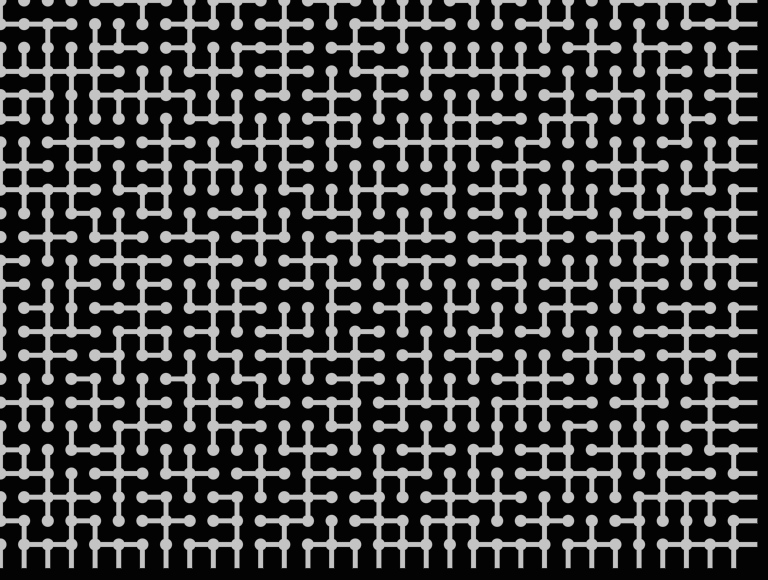
Write a Shadertoy shader that draws this pattern.

```glsl
const vec2 GRID = vec2(32.0, 24.0);

bool inside(vec2 node) {
    return all(lessThan(node, GRID));
}

// Random rank of a node; nodes past the right and bottom rims are never favoured
float height(vec2 node) {
    if (!inside(node)) return -1.0;
    return fract(sin(dot(node, vec2(127.1, 311.7)) + 4.7) * 43758.55);
}

vec2 quarterTurn(vec2 v) {
    return vec2(-v.y, v.x);
}

// A node reaches for its highest neighbour; a local peak reaches for two
bool reaches(vec2 node, vec2 dir) {
    if (!inside(node)) return false;
    if (!inside(node + dir)) return true;
    float target = height(node + dir);
    float best = -1.0;
    int higher = 0;
    vec2 side = vec2(1.0, 0.0);
    for (int k = 0; k < 4; k++) {
        float h = height(node + side);
        best = max(best, h);
        if (h > target) higher++;
        side = quarterTurn(side);
    }
    return higher < (height(node) > best ? 2 : 1);
}

bool linked(vec2 node, vec2 dir) {
    return reaches(node, dir) || reaches(node + dir, -dir);
}

void mainImage(out vec4 fragColor, in vec2 fragCoord) {
    // Grid space: one unit per node, rows counted from the top
    float scale = 32.47 / iResolution.x;
    vec2 p = vec2(fragCoord.x, iResolution.y - fragCoord.y) * scale - 0.02;
    vec2 node = floor(p + 0.5);
    vec2 q = p - node;

    // Round joint
    float dist = inside(node) ? length(q) - 0.255 : 1.0;

    // Half-links towards each neighbour
    vec2 dir = vec2(1.0, 0.0);
    for (int k = 0; k < 4; k++) {
        if (linked(node, dir)) {
            float bar = max(abs(dot(q, dir.yx)) - 0.105, -dot(q, dir));
            dist = min(dist, bar);
        }
        dir = quarterTurn(dir);
    }

    float soft = 0.75 * scale;
    float ink = 1.0 - smoothstep(-soft, soft, dist);
    fragColor = vec4(vec3(mix(0.01, 0.77, ink)), 1.0);
}
```
